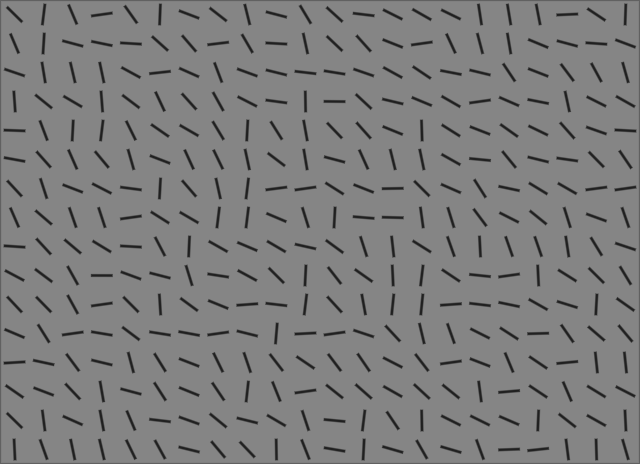
A WebGL 2 fragment shader for this pattern:

```glsl
#version 300 es
precision highp float;
// A grid of short dark dashes on flat grey, one dash centred in each cell.
// Each dash is a rotated box; its lean comes from a per-cell hash, nudged by
// gradient noise so that neighbours drift together. A thin frame closes it.

#define GRID vec2(22.0, 16.0)
#define DASH_LENGTH 0.74
#define DASH_WIDTH 0.092
#define SOFTNESS 0.033
#define STEEPEST -97.0
#define SHALLOWEST 8.0
#define STRAY_ANGLE 42.0
#define STRAY_CHANCE 0.003
#define DRIFT 0.4
#define DRIFT_SCALE 0.31
#define FRAME_WIDTH 0.043

uniform vec2 u_resolution;
out vec4 fragColor;

const vec3 GREY = vec3(0.522);
const vec3 INK = vec3(0.125);
const vec3 FRAME = vec3(0.38);

// Two random values in 0..1 for a lattice point
vec2 hash2(vec2 p) {
    uvec2 q = uvec2(ivec2(p) + 1024);
    uint h = q.x * 1597334677u ^ q.y * 3812015801u;
    h = (h ^ (h >> 15)) * 2246822519u;
    h = (h ^ (h >> 13)) * 3266489917u;
    h ^= h >> 16;
    return vec2(h & 65535u, h >> 16) / 65535.0;
}

float cornerSlope(vec2 corner, vec2 offset) {
    float a = 6.28318 * hash2(corner + 101.0).x;
    return dot(vec2(cos(a), sin(a)), offset);
}

float gradientNoise(vec2 p) {
    vec2 i = floor(p), f = p - i;
    vec2 w = f * f * f * (f * (f * 6.0 - 15.0) + 10.0);
    vec2 e = vec2(1.0, 0.0);
    float low = mix(cornerSlope(i, f), cornerSlope(i + e, f - e), w.x);
    float high = mix(cornerSlope(i + e.yx, f - e.yx),
                     cornerSlope(i + 1.0, f - 1.0), w.x);
    return mix(low, high, w.y);
}

// Lean of the dash in a cell, in radians
float dashAngle(vec2 cell) {
    vec2 rnd = hash2(cell);
    float lean = rnd.x + DRIFT * gradientNoise(cell * DRIFT_SCALE + 0.37);
    float degreesUp = mix(STEEPEST, SHALLOWEST, clamp(lean, 0.0, 1.0));
    return radians(rnd.y < STRAY_CHANCE ? STRAY_ANGLE : degreesUp);
}

float boxDistance(vec2 p, vec2 halfSize) {
    vec2 d = abs(p) - halfSize;
    return length(max(d, 0.0)) + min(max(d.x, d.y), 0.0);
}

void main() {
    vec2 p = gl_FragCoord.xy / u_resolution * GRID;
    float pixel = GRID.x / u_resolution.x;
    float edge = max(SOFTNESS, 0.6 * pixel);

    // Dash, measured along and across its own axis
    vec2 cell = floor(p);
    vec2 local = p - cell - 0.5;
    float a = dashAngle(cell);
    vec2 axis = vec2(cos(a), sin(a));
    vec2 q = vec2(dot(local, axis), dot(local, vec2(-axis.y, axis.x)));
    float d = boxDistance(q, 0.5 * vec2(DASH_LENGTH, DASH_WIDTH));
    vec3 color = mix(GREY, INK, 1.0 - smoothstep(-edge, edge, d));

    // Thin frame along the canvas border
    vec2 toBorder = min(p, GRID - p);
    float border = min(toBorder.x, toBorder.y) - FRAME_WIDTH;
    color = mix(color, FRAME, 1.0 - smoothstep(-0.5 * pixel, 0.5 * pixel, border));

    fragColor = vec4(color, 1.0);
}
```
